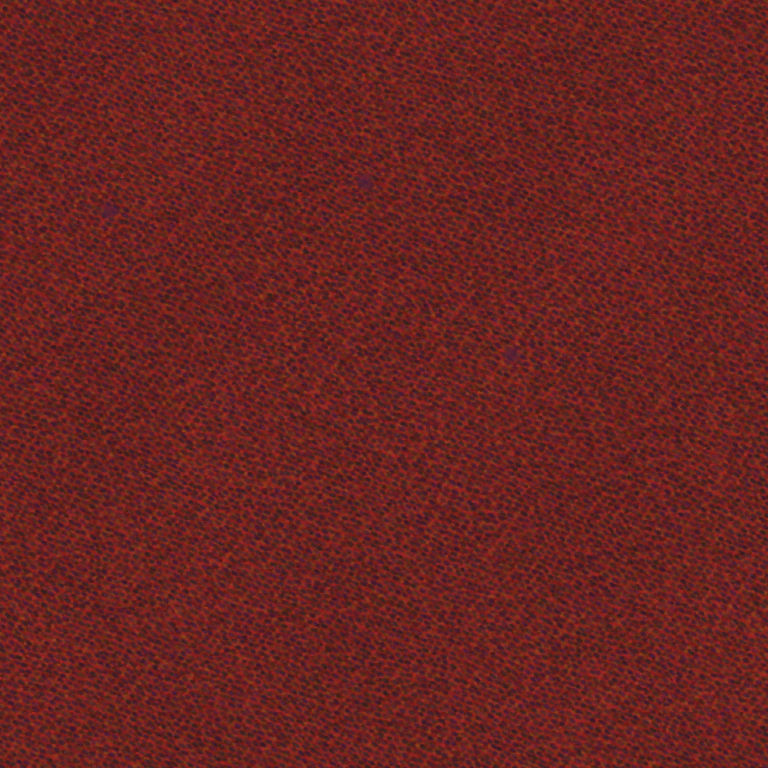
Give the GLSL for this texture, as a Shadertoy shader.

```glsl
// Dark red woven wool with slanted rows of dark stitches and a few faint purple flecks.

float hash(vec2 p) {
    vec3 q = fract(vec3(p.xyx) * 0.1031);
    q += dot(q, q.yzx + 33.33);
    return fract((q.x + q.y) * q.z);
}

// Cellular noise on staggered rows: x = distance to nearest stitch, y = its random id.
vec2 stitches(vec2 p, float wobble, float seed) {
    vec2 nearest = vec2(9.0, 0.0);
    for (int j = -1; j <= 1; j++) {
        float row = floor(p.y) + float(j);
        float stagger = 0.46 * row;
        for (int i = -1; i <= 1; i++) {
            vec2 cell = vec2(floor(p.x - stagger) + float(i), row);
            vec2 jitter = vec2(hash(cell + seed), hash(cell + seed + 57.0)) - 0.5;
            vec2 center = cell + vec2(0.5 + stagger, 0.5) + wobble * jitter;
            float d = length((p - center) * vec2(0.9, 1.0));
            if (d < nearest.x) nearest = vec2(d, hash(cell + seed + 113.0));
        }
    }
    return nearest;
}

void mainImage(out vec4 fragColor, in vec2 fragCoord) {
    vec2 uv = fragCoord / iResolution.xy;

    // Rows fall to the right, with slightly uneven thread tension
    vec2 warp = vec2(sin(uv.y * 31.0 + 2.0 * sin(uv.x * 13.0)),
                     sin(uv.x * 27.0 + 2.0 * sin(uv.y * 17.0)));
    vec2 p = vec2(uv.x * 96.0, uv.y * 126.0 + uv.x * 44.0) + 0.3 * warp;

    // Red ground with brown stitches between the dark ones
    vec2 dark = stitches(p, 0.45, 0.0);
    vec2 brown = stitches(p + vec2(0.55, 0.1), 0.5, 211.0);
    vec3 color = vec3(0.53, 0.12, 0.115);
    color = mix(color, vec3(0.47, 0.225, 0.095),
                smoothstep(0.6, 0.1, brown.x) * (0.4 + 0.6 * brown.y));
    color = mix(color, mix(vec3(0.24, 0.14, 0.135), vec3(0.28, 0.10, 0.19), dark.y),
                smoothstep(0.62, 0.14, dark.x) * (0.55 + 0.45 * hash(vec2(dark.y * 91.0, 7.0))));

    // Fine fibre grain, each fibre fading out at its edge
    vec2 fibre = stitches(uv * vec2(190.0, 220.0), 0.7, 401.0);
    float grain = (fibre.y - 0.5) * smoothstep(0.85, 0.3, fibre.x);
    color *= 1.0 + 0.36 * grain;
    color.b += 0.05 * (hash(vec2(fibre.y * 73.0, 3.0)) - 0.5) * smoothstep(0.85, 0.3, fibre.x);

    // Faint uneven dye
    color *= 1.0 + 0.012 * sin(uv.x * 19.0 + 3.0 * sin(uv.y * 5.0))
                 + 0.012 * sin(uv.y * 11.0 - uv.x * 7.0);

    // Purple flecks
    vec2 flecks[3] = vec2[3](vec2(0.142, 0.724), vec2(0.475, 0.763), vec2(0.666, 0.537));
    for (int i = 0; i < 3; i++) {
        float d = length(uv - flecks[i]) + 0.006 * grain;
        color = mix(color, vec3(0.31, 0.12, 0.25), 0.6 * smoothstep(0.015, 0.004, d));
    }

    fragColor = vec4(color, 1.0);
}
```
